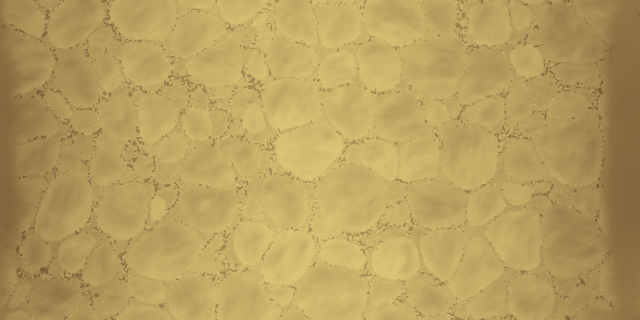
Give the GLSL for this texture, as a WebGL 2 fragment shader.

```glsl
#version 300 es
precision highp float;
// Rounded pebbles packed in fine speckled grit, in ochre tones that darken
// towards a brown strip at the sides. Pebbles are cells of a wrapped power
// diagram with softened corners; a finer layer fills the gaps between them.
#define STONE_GRID vec2(14.0, 7.0)
#define GRIT_GRID vec2(360.0, 180.0)
#define JITTER 0.66
#define RADIUS_MIN 0.34
#define RADIUS_MAX 0.86
#define CORNER 0.07
#define GAP 0.0
#define STREAKS 0.44
#define GRIT_DEPTH 0.36
#define TONE_DARK vec3(0.50, 0.395, 0.232)
#define TONE_LIGHT vec3(0.845, 0.75, 0.45)

uniform vec2 u_resolution;
out vec4 fragColor;

struct Stone { float edge; vec3 id; vec2 local; };

// Cell index wrapped to the period; the half step keeps mod() exact
vec2 wrap(vec2 cell, vec2 period) {
  return floor(mod(cell + 0.5, period));
}

vec3 hash3(vec2 cell, float seed) {
  uvec3 v = uvec3(ivec3(vec3(cell, seed) + 0.25)) * 1664525u + 1013904223u;
  v.x += v.y * v.z; v.y += v.z * v.x; v.z += v.x * v.y;
  v ^= v >> 16u;
  v.x += v.y * v.z; v.y += v.z * v.x; v.z += v.x * v.y;
  return vec3(v >> 8u) / 16777216.0;
}

// Value noise that wraps after a whole number of cells
float noise(vec2 p, vec2 period, float seed) {
  vec2 c = floor(p), f = p - c;
  f = f * f * (3.0 - 2.0 * f);
  vec2 lo = wrap(c, period), hi = wrap(c + 1.0, period);
  float bottom = mix(hash3(lo, seed).x, hash3(vec2(hi.x, lo.y), seed).x, f.x);
  float top = mix(hash3(vec2(lo.x, hi.y), seed).x, hash3(hi, seed).x, f.x);
  return mix(bottom, top, f.y);
}

float fbm(vec2 p, vec2 period, float seed) {
  float sum = 0.0, amp = 0.53;
  for (int i = 0; i < 4; i++) {
    sum += amp * noise(p, period, seed + float(i));
    p *= 2.0; period *= 2.0; amp *= 0.5;
  }
  return sum;
}

// Offset to a stone's centre (xy) and its radius (z)
vec3 site(vec2 cell, vec2 p, vec2 period, float seed) {
  vec3 h = hash3(wrap(cell, period), seed);
  return vec3(cell + 0.5 + JITTER * (h.xy - 0.5) - p, mix(RADIUS_MIN, RADIUS_MAX, h.z));
}

Stone findStone(vec2 p, vec2 period, float seed) {
  vec2 home = floor(p), bestCell = home;
  vec3 best = vec3(0.0);
  float bestPower = 1e5;
  for (int j = -2; j <= 2; j++) for (int i = -2; i <= 2; i++) {
    vec2 c = home + vec2(i, j);
    vec3 s = site(c, p, period, seed);
    float power = dot(s.xy, s.xy) - s.z * s.z;
    if (power < bestPower) { bestPower = power; best = s; bestCell = c; }
  }
  // Soft minimum of the distances to the outline circle and all cell walls
  float sum = exp((length(best.xy) - best.z - 0.04) / CORNER);
  for (int j = -2; j <= 2; j++) for (int i = -2; i <= 2; i++) {
    vec2 c = home + vec2(i, j);
    if (c == bestCell) continue;
    vec3 s = site(c, p, period, seed);
    float power = dot(s.xy, s.xy) - s.z * s.z;
    float wall = (power - bestPower) / (2.0 * max(length(s.xy - best.xy), 0.05));
    sum += exp(-wall / CORNER);
  }
  return Stone(-CORNER * log(sum), hash3(wrap(bestCell, period), seed + 50.0), -best.xy);
}

// Tone offset inside a stone: own shade, turned streaks, pale lower rim
float stoneTone(Stone s) {
  float a = 0.5 + 1.6 * (s.id.y - 0.5);
  vec2 q = mat2(cos(a), -sin(a), sin(a), cos(a)) * s.local;
  float streak = fbm(q * vec2(2.2, 4.2) + s.id.xz * 60.0, vec2(64.0), 7.0);
  float rim = smoothstep(0.28, 0.02, s.edge);
  return 0.15 * (s.id.x - 0.5) + STREAKS * (streak - 0.5) * (1.0 - 0.5 * rim) + 0.08 * rim - 0.09 * s.local.y;
}

void main() {
  vec2 uv = gl_FragCoord.xy / u_resolution;
  vec2 p = uv * STONE_GRID;
  vec2 bend = vec2(noise(p, STONE_GRID, 21.0), noise(p, STONE_GRID, 22.0)) - 0.5;
  vec2 fine = vec2(noise(p * 4.0, STONE_GRID * 4.0, 23.0), noise(p * 4.0, STONE_GRID * 4.0, 24.0)) - 0.5;
  p += 0.24 * bend + 0.04 * fine;

  // Broad light across the tile
  float cloud = fbm(uv * vec2(6.0, 3.0), vec2(6.0, 3.0), 31.0) - 0.5;
  float light = 0.25 + 0.61 * sin(3.14159265 * uv.x) + 0.16 * cloud;

  // Large stones over small ones over bare ground
  Stone big = findStone(p, STONE_GRID, 1.0);
  Stone small = findStone(p * 2.0, STONE_GRID * 2.0, 2.0);
  float bigMask = smoothstep(GAP, GAP + 0.05, big.edge);
  float smallMask = smoothstep(GAP, GAP + 0.12, small.edge);
  float ground = mix(-0.04, 0.7 * stoneTone(small), 0.75 * smallMask);
  float tone = light + mix(ground, stoneTone(big), bigMask);

  // Grit follows the outlines and thins out into the stones
  vec2 g = uv * GRIT_GRID;
  g += 1.6 * vec2(noise(g / 3.0, GRIT_GRID / 3.0, 42.0), noise(g / 3.0, GRIT_GRID / 3.0, 43.0));
  float grain = noise(g, GRIT_GRID, 41.0);
  float density = smoothstep(0.10, -0.02, big.edge) * (1.0 - 0.75 * smallMask * (1.0 - bigMask));
  float limit = mix(0.95, 0.52, density);
  tone -= GRIT_DEPTH * smoothstep(limit, limit + 0.22, grain);
  tone += 0.18 * density * smoothstep(0.38, 0.15, grain);

  // Brown strip across the side seam
  float side = abs(fract(uv.x + 0.518) - 0.5) + 0.04 * cloud;
  float strip = 1.0 - smoothstep(0.014, 0.046, side);
  tone = mix(tone, 0.10 + 0.25 * cloud, 0.9 * strip);

  vec3 color = mix(TONE_DARK, TONE_LIGHT, clamp(tone, -0.15, 1.04));
  fragColor = vec4(color, 1.0);
}
```
